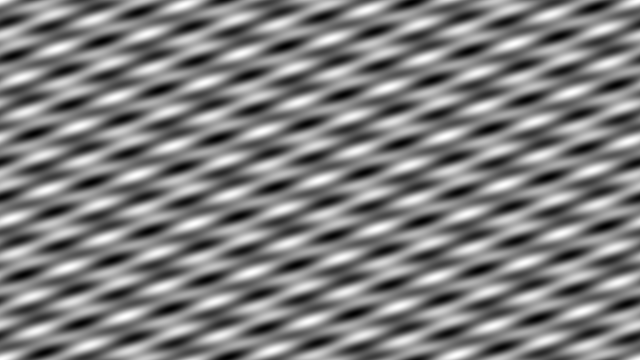
Reproduce this pattern procedurally as a Shadertoy shader.

```glsl
// Interference of three plane cosine waves, drawn as a soft grey weave of
// slanted light and dark streaks. Each wave makes a whole number of cycles
// across and up the canvas, so the result tiles on every edge.

const float TAU = 6.28318531;

// Cosine wave with the given cycles across (x) and up (y) the unit canvas.
float planeWave(vec2 uv, vec2 cycles) {
    return cos(TAU * dot(uv, cycles));
}

// Mean of three waves of equal strength, from -1 to 1.
float interference(vec2 uv, vec2 steep, vec2 shallow, vec2 fine) {
    return (planeWave(uv, steep)
          + planeWave(uv, shallow)
          + planeWave(uv, fine)) / 3.0;
}

void mainImage(out vec4 fragColor, in vec2 fragCoord) {
    vec2 uv = fragCoord / iResolution.xy;

    // Two crossing waves place the spots; the fine one cuts them into streaks.
    float height = interference(uv, vec2(10.0, -8.0), vec2(4.0, 10.0), vec2(13.0, -21.0));

    // Map the wave height to grey.
    float grey = 0.5 + 0.5 * height;
    fragColor = vec4(vec3(grey), 1.0);
}
```
